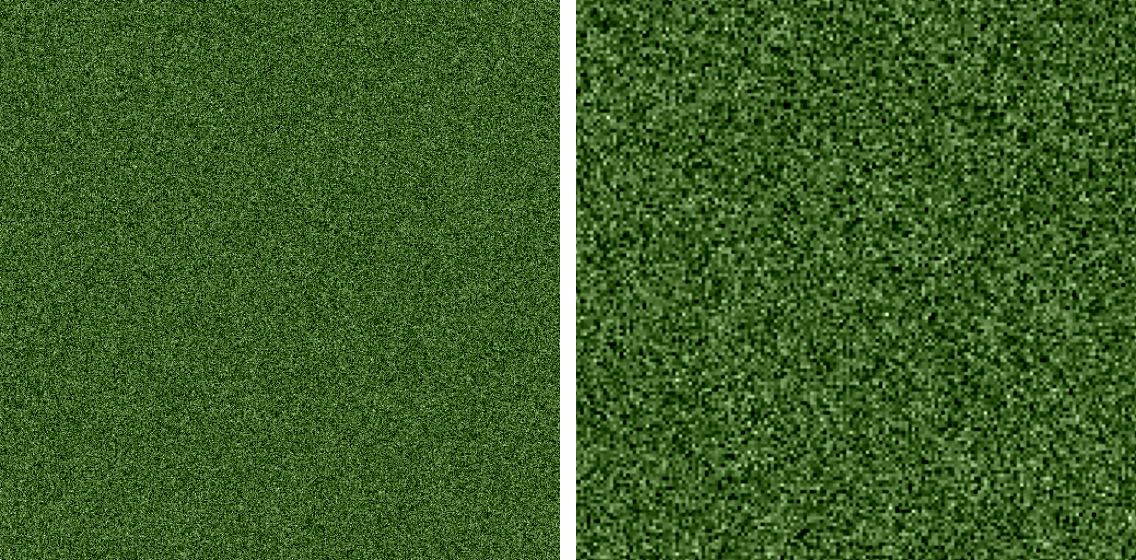
Left, the full canvas; right, a detail of the centre.
Reproduce this texture procedurally as a three.js fragment shader.

```glsl
// Dense green turf: fine, even light and dark grain over a flat grass green.
varying vec2 vUv;

const float TAU = 6.2831853;
const vec3 GRASS_GREEN = vec3(0.224, 0.364, 0.123);
const float GRAINS_ACROSS = 512.0;
const float GRAIN_CONTRAST = 0.18;
const float PATCHES_ACROSS = 9.0;
const float PATCH_CONTRAST = 0.02;

// Two independent random values from 0 to 1 for a lattice point.
vec2 hash2(vec2 cell) {
  vec3 p = fract(cell.xyx * vec3(0.1031, 0.1030, 0.0973));
  p += dot(p, p.yzx + 33.33);
  return fract((p.xx + p.yz) * p.zy);
}

vec2 fade(vec2 t) {
  return t * t * t * (t * (t * 6.0 - 15.0) + 10.0);
}

float blendCorners(float a, float b, float c, float d, vec2 w) {
  return mix(mix(a, b, w.x), mix(c, d, w.x), w.y);
}

// Bell-shaped random value with mean 0 and deviation 1.
float bellRandom(vec2 cell) {
  vec2 h = hash2(cell);
  return sqrt(-2.0 * log(max(h.x, 0.0001))) * cos(TAU * h.y);
}

// One random shade per grain, with soft edges between grain centres.
float grainNoise(vec2 p) {
  vec2 q = p - 0.5;
  vec2 cell = floor(q);
  return blendCorners(
    bellRandom(cell), bellRandom(cell + vec2(1.0, 0.0)),
    bellRandom(cell + vec2(0.0, 1.0)), bellRandom(cell + 1.0),
    fade(q - cell));
}

float cornerSlope(vec2 cell, vec2 offset) {
  float angle = TAU * hash2(cell).x;
  return dot(vec2(cos(angle), sin(angle)), offset);
}

float gradientNoise(vec2 p) {
  vec2 cell = floor(p);
  vec2 f = p - cell;
  vec2 right = vec2(1.0, 0.0);
  vec2 up = vec2(0.0, 1.0);
  return blendCorners(
    cornerSlope(cell, f), cornerSlope(cell + right, f - right),
    cornerSlope(cell + up, f - up), cornerSlope(cell + 1.0, f - 1.0),
    fade(f));
}

// Faint, broad unevenness.
float patchNoise(vec2 p) {
  float sum = 0.0;
  float weight = 1.0;
  for (int octave = 0; octave < 3; octave++) {
    sum += weight * gradientNoise(p);
    p = p * 2.0 + 17.3;
    weight *= 0.6;
  }
  return sum;
}

void main() {
  float grain = GRAIN_CONTRAST * grainNoise(vUv * GRAINS_ACROSS);
  float patches = PATCH_CONTRAST * patchNoise(vUv * PATCHES_ACROSS);
  vec3 color = GRASS_GREEN + grain + patches;
  gl_FragColor = vec4(clamp(color, 0.0, 1.0), 1.0);
}
```
